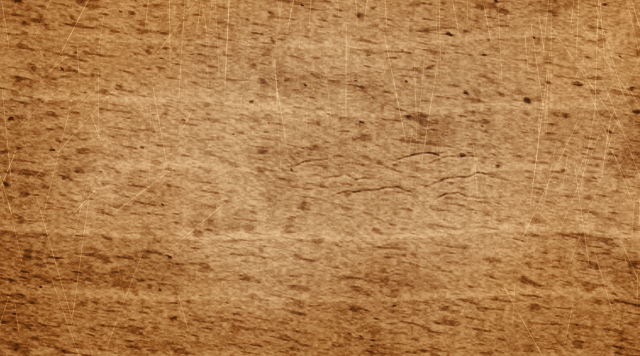
Give the GLSL for this texture, as a Shadertoy shader.

```glsl
// Worn wooden board: warm banded grain, dark pits, cracks and pale knife scratches.
#define GRAIN 0.62       // strength of the fine grain
#define PORES 0.50       // strength of the short dark fibres
#define BANDS 5.5        // planks bands per canvas height
#define PIT_CELL 0.085   // spacing of the dark pits
#define TOP_CUTS 70      // near-vertical scratches along the top
#define SIDE_CUTS 80     // slanted scratches at both sides
#define CRACKS 7         // dark curved cracks near the middle
#define CUT_WIDTH 0.0011 // half width of a scratch
#define BASE_TONE 0.72   // overall lightness

const vec3 DEEP  = vec3(0.27, 0.14, 0.06);
const vec3 UMBER = vec3(0.55, 0.32, 0.14);
const vec3 OCHRE = vec3(0.66, 0.45, 0.25);
const vec3 TAN   = vec3(0.74, 0.55, 0.34);
const vec3 STRAW = vec3(0.82, 0.64, 0.44);
const vec3 CREAM = vec3(0.93, 0.80, 0.59);

float hash(vec2 p) { return fract(sin(dot(p, vec2(127.1, 311.7))) * 43758.5453); }

float noise(vec2 p) {
    vec2 i = floor(p), f = fract(p);
    f = f * f * (3.0 - 2.0 * f);
    return mix(mix(hash(i), hash(i + vec2(1, 0)), f.x),
               mix(hash(i + vec2(0, 1)), hash(i + vec2(1, 1)), f.x), f.y);
}

float fbm(vec2 p) {
    float sum = 0.0, amp = 0.53;
    for (int i = 0; i < 4; i++) {
        sum += amp * noise(p);
        p = p * 2.03 + 17.3;
        amp *= 0.5;
    }
    return sum;
}

vec2 turn(vec2 p, float a) {
    float c = cos(a), s = sin(a);
    return vec2(c * p.x - s * p.y, s * p.x + c * p.y);
}

// Tone to colour: below 0 is pit brown, above 1 is scratch cream
vec3 woodColor(float t) {
    vec3 c = mix(DEEP, UMBER, clamp(t / 0.6 + 1.0, 0.0, 1.0));
    c = mix(c, OCHRE, clamp(t * 3.0, 0.0, 1.0));
    c = mix(c, TAN, clamp(t * 3.0 - 1.0, 0.0, 1.0));
    c = mix(c, STRAW, clamp(t * 3.0 - 2.0, 0.0, 1.0));
    return mix(c, CREAM, clamp((t - 1.0) / 0.6, 0.0, 1.0));
}

// Ragged dark pits, denser toward the top
float pits(vec2 p, float px) {
    vec2 q = p + 0.012 * (vec2(fbm(p * 60.0), fbm(p * 60.0 + 40.0)) - 0.5);
    vec2 home = floor(q / PIT_CELL);
    float dark = 0.0;
    for (int j = -1; j <= 1; j++)
    for (int i = -1; i <= 1; i++) {
        vec2 id = home + vec2(i, j);
        vec2 center = (id + vec2(hash(id + 3.1), hash(id + 7.7))) * PIT_CELL;
        float present = step(hash(id + 11.3), mix(0.14, 0.55, smoothstep(0.3, 1.0, center.y)));
        float size = mix(0.003, 0.012, pow(hash(id + 19.9), 2.0));
        vec2 d = turn(q - center, hash(id + 23.0) - 0.2) * vec2(0.7, 1.3);
        float blob = 1.0 - smoothstep(size * 0.3, size + px, length(d));
        dark = max(dark, present * blob * mix(0.45, 1.0, hash(id + 29.0)));
    }
    return dark;
}

// Thin straight cut that fades at its ends
float cut(vec2 p, vec2 center, float angle, float len, float px) {
    vec2 d = turn(p - center, angle);
    float line = 1.0 - smoothstep(CUT_WIDTH - 0.3 * px, CUT_WIDTH + 0.6 * px, abs(d.x));
    return line * (1.0 - smoothstep(0.55, 1.0, abs(d.y) / len));
}

float scratches(vec2 p, float aspect, float px) {
    float light = 0.0;
    for (int i = 0; i < TOP_CUTS + SIDE_CUTS; i++) {
        vec2 s = vec2(float(i), 5.3);
        float a = hash(s), b = hash(s + 13.7), c = hash(s + 29.1), d = hash(s + 41.9);
        vec2 center = vec2((0.15 + 0.82 * a) * aspect, 1.02 - 0.5 * b * b);
        float angle = (c - 0.5) * 0.4, len = mix(0.05, 0.22, d);
        if (i >= TOP_CUTS) {
            bool left = i % 2 == 0;
            center = vec2(left ? 0.36 * a * a : 1.0 - 0.25 * a * a, b);
            center.x *= aspect;
            angle = left ? mix(-0.35, 0.95, c) : mix(-0.6, 0.5, c);
            len = mix(0.06, 0.3, d * d);
        }
        light += cut(p, center, angle, len, px) * mix(0.12, 0.65, hash(s + 53.0));
    }
    return min(light, 1.0) * (0.45 + 0.75 * noise(p * 55.0));
}

// Dark wavering cracks, each with a pale lower lip
float cracks(vec2 p, float aspect, float px) {
    float tone = 0.0;
    for (int i = 0; i < CRACKS; i++) {
        vec2 s = vec2(float(i), 71.0);
        vec2 d = p - vec2(mix(0.48, 0.72, hash(s)) * aspect, mix(0.36, 0.58, hash(s + 3.0)));
        float len = mix(0.06, 0.16, hash(s + 9.0));
        float y = d.y - mix(-0.1, 0.25, hash(s + 15.0)) * d.x + 0.9 * d.x * d.x;
        y += 0.012 * (noise(vec2(p.x * 35.0, s.x * 9.0)) - 0.5);
        float fade = (1.0 - smoothstep(0.4, 1.0, abs(d.x) / len)) * (0.4 + 0.6 * noise(p * 45.0));
        tone -= 0.85 * fade * (1.0 - smoothstep(0.0008, 0.0025 + px, abs(y)));
        tone += 0.25 * fade * (1.0 - smoothstep(0.001, 0.004 + px, abs(y + 0.006)));
    }
    return tone;
}

void mainImage(out vec4 fragColor, in vec2 fragCoord) {
    vec2 p = fragCoord / iResolution.y;
    float aspect = iResolution.x / iResolution.y, px = 1.0 / iResolution.y;
    vec2 fromCenter = (p / vec2(aspect, 1.0) - vec2(0.54, 0.56)) * 2.0;
    float edge = smoothstep(0.35, 1.25, length(fromCenter) + 0.5 * (fbm(p * 4.0) - 0.5));

    // Broad shading: bands, mottling, stains and darker borders
    float band = p.y * BANDS + 0.35 * noise(p * vec2(2.0, 3.0));
    float seam = fract(band);
    float tone = BASE_TONE + 0.55 * (fbm(p * vec2(3.0, 6.0)) - 0.5);
    tone += (hash(vec2(floor(band), 2.0)) - 0.5) * mix(0.1, 0.3, edge);
    tone += 0.22 * smoothstep(0.0, 0.04, seam) * (1.0 - smoothstep(0.04, 0.22, seam));
    tone -= 0.3 * smoothstep(0.58, 0.78, fbm(p * vec2(5.0, 9.0) + 31.0));
    tone -= 0.26 * edge + 0.22 * (1.0 - smoothstep(0.0, 0.3, p.x));

    // Fine grain and short, slightly falling fibres
    vec2 g = turn(p, 0.16) + 0.01 * noise(p * 14.0);
    tone += GRAIN * (noise(g * vec2(90.0, 190.0)) - 0.5);
    tone += GRAIN * 0.6 * (noise(p * vec2(210.0, 250.0) + 9.0) - 0.5);
    tone -= PORES * smoothstep(0.62, 0.92, noise(g * vec2(28.0, 115.0) + 50.0));

    // Wear marks
    tone += cracks(p, aspect, px);
    tone += 0.75 * scratches(p, aspect, px);
    tone -= 1.1 * pits(p, px);

    // Pinkish in the worn middle, more golden toward the borders
    vec3 color = woodColor(tone) + vec3(0.0, 0.018, 0.035) * (1.0 - 2.0 * edge);
    fragColor = vec4(clamp(color, 0.0, 1.0), 1.0);
}
```
